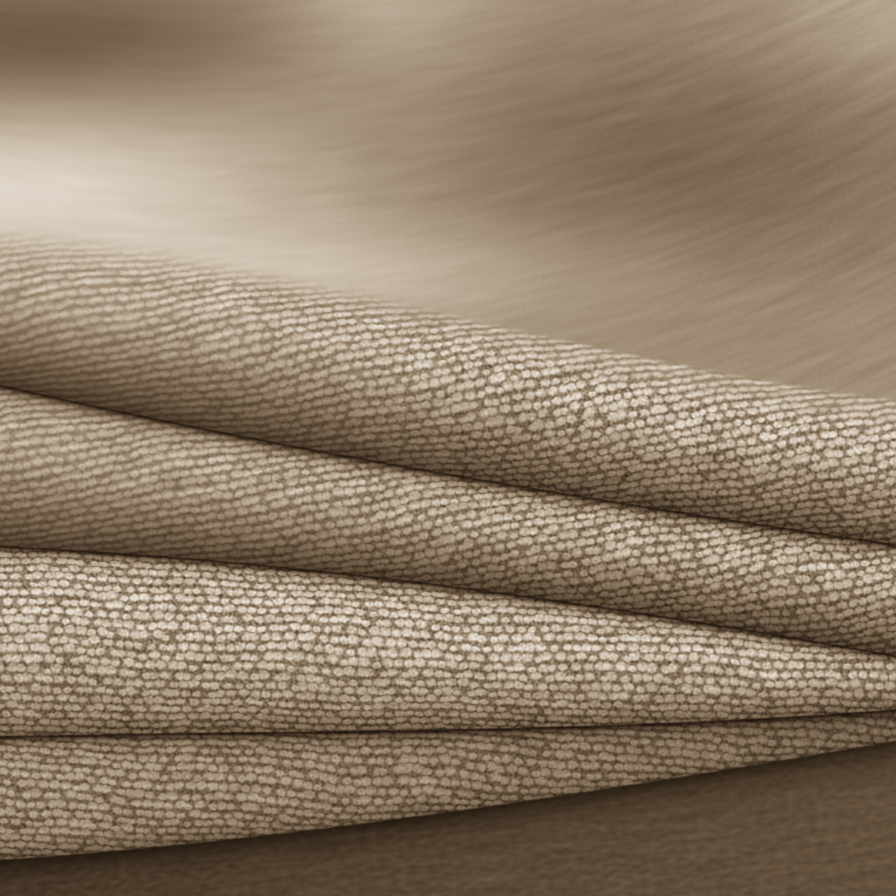
Write a Shadertoy shader that draws this texture.

```glsl
// Folds of beige woven cloth under a blurred sweep of the same fabric.
// Cubic edge curves bound each fold; slanting rows of packed nubs and grain
// form the weave, and gradient noise breaks it up before tone becomes colour.

vec2 hash2(vec2 p) {
    vec3 q = fract(vec3(p.xyx) * vec3(0.1031, 0.1030, 0.0973));
    q += dot(q, q.yzx + 33.33);
    return fract((q.xx + q.yz) * q.zy);
}

float gradientAt(vec2 cell, vec2 offset) {
    return dot(hash2(cell) * 2.0 - 1.0, offset);
}

float gradientNoise(vec2 p) {
    vec2 i = floor(p), f = fract(p);
    vec2 u = f * f * f * (f * (f * 6.0 - 15.0) + 10.0);
    vec2 e = vec2(1.0, 0.0);
    float low = mix(gradientAt(i, f), gradientAt(i + e, f - e), u.x);
    float high = mix(gradientAt(i + e.yx, f - e.yx), gradientAt(i + 1.0, f - 1.0), u.x);
    return mix(low, high, u.y);
}

// Cubic through four heights at x = 0, 1/3, 2/3 and 1.
float edgeCurve(float x, vec4 h) {
    float u = 3.0 * x;
    float d2 = h.z - 2.0 * h.y + h.x;
    float d3 = h.w - 3.0 * h.z + 3.0 * h.y - h.x;
    return h.x + u * (h.y - h.x) + u * (u - 1.0) * 0.5 * d2
         + u * (u - 1.0) * (u - 2.0) / 6.0 * d3;
}

float blob(vec2 p, vec2 center, vec2 radius) {
    vec2 d = (p - center) / radius;
    return exp(-dot(d, d));
}

float below(float y, float edge, float width) {
    return 1.0 - smoothstep(edge - width, edge + width, y);
}

// Packed nubs of varied size in staggered rows: 0 in the gaps, 1 on the crowns.
float weave(vec2 p, float size) {
    p /= size * vec2(1.1, 1.0);
    float baseRow = floor(p.y);
    float nub = 0.0;
    for (int j = -1; j <= 1; j++) {
        float row = baseRow + float(j);
        float stagger = 0.5 * mod(row, 2.0);
        float column = floor(p.x - stagger);
        for (int i = -1; i <= 1; i++) {
            vec2 id = vec2(column + float(i), row);
            vec2 random = hash2(id);
            vec2 center = id + vec2(0.5 + stagger, 0.5) + (random - 0.5) * vec2(0.5, 0.34);
            vec2 radius = vec2(0.58, 0.50) * mix(0.75, 1.12, random.y);
            nub = max(nub, 1.0 - smoothstep(0.5, 1.15, length((p - center) / radius)));
        }
    }
    return nub;
}

// Tone of one fold; tones = (underside, crown), rise is the slope of its rows.
float foldTone(vec2 p, float top, float bottom, vec2 tones, float rise, float blur) {
    float height = max(top - bottom, 0.01);
    float t = clamp((p.y - bottom) / height, 0.0, 1.0);
    float across = 2.0 * t - 1.0;
    float v = p.y - rise * p.x + 0.10 * height * across * across * across;
    v += 0.010 * gradientNoise(p * 9.0);

    float size = 0.0112;
    float warp = gradientNoise(p * 60.0);
    float nub = weave(vec2(p.x + rise * p.y, v + 0.0025 * warp), size);
    float ridge = 0.5 - 0.5 * cos(6.2832 * (v / size + 0.35 * warp));
    ridge *= 0.9 + 0.9 * gradientNoise(vec2(p.x * 35.0, v * 90.0));
    nub = mix(nub, ridge, 0.2 + 0.45 * blur);
    float grain = gradientNoise(p * 270.0);
    float relief = mix(0.70, 1.13, nub);
    relief += grain * mix(0.42, 0.22, nub) * (1.0 - 0.7 * blur);
    relief += 0.16 * gradientNoise(vec2(p.x * 18.0, v * 80.0));
    relief = mix(relief, 0.95, 0.4 * blur);

    float tone = mix(tones.x, tones.y, smoothstep(-0.02, 0.75, t));
    float underside = 1.0 - 0.34 * exp(-max(p.y - bottom, 0.0) / 0.018);
    return tone * relief * underside;
}

// Thin dark crease and a wider soft shade from the fold lying above.
float contact(float y, float edge) {
    float depth = max(edge - y, 0.0);
    return 1.0 - 0.75 * exp(-depth / 0.005) - 0.14 * exp(-depth / 0.02);
}

float backdropTone(vec2 p) {
    float tone = 0.63;
    tone += 0.24 * blob(p, vec2(0.0, 0.79), vec2(0.38, 0.09));
    tone -= 0.20 * blob(p, vec2(0.02, 0.96), vec2(0.30, 0.07));
    tone += 0.13 * blob(p, vec2(0.43, 1.0), vec2(0.13, 0.10));
    tone -= 0.15 * blob(p, vec2(0.76, 0.82), vec2(0.34, 0.15));
    tone += 0.16 * blob(p, vec2(0.36, 0.69), vec2(0.34, 0.06));
    tone += 0.10 * blob(p, vec2(1.0, 0.98), vec2(0.16, 0.08));
    float s = p.y + 0.12 * p.x - 0.30 * p.x * p.x;
    float streak = gradientNoise(vec2(p.x * 9.0, s * 80.0))
                 + 0.9 * gradientNoise(vec2(p.x * 18.0 + 5.0, s * 140.0));
    float grain = gradientNoise(p * 230.0);
    return tone + streak * mix(0.016, 0.045, p.x) + grain * mix(0.004, 0.02, p.x);
}

vec3 clothColor(float tone) {
    float l = clamp(tone, 0.03, 0.90);
    return pow(vec3(l), vec3(1.0, 1.13 + 0.2 * l, 1.30 + 0.53 * l));
}

void mainImage(out vec4 fragColor, in vec2 fragCoord) {
    vec2 p = fragCoord / iResolution.xy;
    float crest = edgeCurve(p.x, vec4(0.735, 0.685, 0.612, 0.553));
    float crease1 = edgeCurve(p.x, vec4(0.570, 0.501, 0.443, 0.392));
    float crease2 = edgeCurve(p.x, vec4(0.390, 0.365, 0.323, 0.268));
    float crease3 = edgeCurve(p.x, vec4(0.178, 0.183, 0.190, 0.208));
    float hem = edgeCurve(p.x, vec4(0.040, 0.072, 0.118, 0.173));
    float haze = 1.0 - smoothstep(0.0, 0.7, p.x);
    float edge = 0.0018;

    // Folds from the back of the pile to the front
    float tone = backdropTone(p);
    float crestBlur = max(haze, 0.9 * smoothstep(0.05, 0.0, crest - p.y));
    float upper = foldTone(p, crest, crease1, vec2(mix(0.42, 0.50, p.x), 0.77), 0.20, crestBlur);
    tone = mix(tone, upper, below(p.y, crest - 0.01 * haze, mix(0.030, 0.004, 1.0 - haze)));
    float second = foldTone(p, crease1, crease2, vec2(0.46, 0.74), 0.20, 0.7 * haze);
    tone = mix(tone, second * contact(p.y, crease1), below(p.y, crease1, edge));
    float third = foldTone(p, crease2, crease3, vec2(0.61, 0.77), -0.03, 0.0);
    tone = mix(tone, third * contact(p.y, crease2), below(p.y, crease2, edge));
    float fourth = foldTone(p, crease3, hem, vec2(0.61, mix(0.65, 0.52, p.x)), -0.08, 0.1);
    tone = mix(tone, fourth * contact(p.y, crease3), below(p.y, crease3, edge));

    // Shaded cloth beneath the pile
    float v = p.y - 0.12 * p.x;
    float floorTone = mix(0.31, 0.39, p.x) + 0.05 * gradientNoise(vec2(p.x * 12.0, v * 120.0));
    floorTone += 0.07 * gradientNoise(vec2(p.x * 90.0, v * 180.0));
    floorTone *= 1.0 - 0.6 * exp(-max(hem - p.y, 0.0) / 0.02);
    tone = mix(tone, floorTone, below(p.y, hem, edge));

    fragColor = vec4(clothColor(tone), 1.0);
}
```
